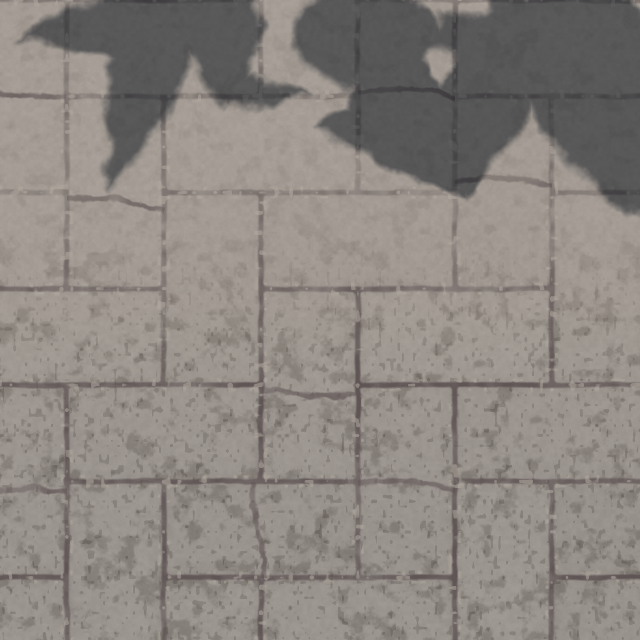
Give the GLSL for this texture, as a Shadertoy shader.

```glsl
// Worn grey herringbone paving with cracked stones and soft leaf shadows along the top.

const vec2 CELLS = vec2(6.6, 6.65);        // half-stone cells across and down
const vec2 PHASE = vec2(0.31, 0.0);        // grid offset in cells
const float JOINT_HALF = 0.026;            // joint half width, in cells
const float JOINT_BLUR = 0.030;
const float CORNER = 0.06;
const float WOBBLE = 0.035;
const float CRACK_HALF = 0.012;
const vec2 SPLIT_STONE = vec2(2.0, 5.0);   // the one lying stone that is broken
const float SHADOW_BLUR = 0.009;
const vec3 STONE_TOP = vec3(0.648, 0.616, 0.585);
const vec3 STONE_BOTTOM = vec3(0.605, 0.580, 0.558);
const vec3 JOINT_COLOR = vec3(0.375, 0.335, 0.335);
const vec3 SAND_COLOR = vec3(0.70, 0.67, 0.63);
const vec3 SHADOW_TINT = vec3(0.535, 0.560, 0.595);

// Leaves as base.xy, tip.xy (y runs down), with their base half widths
const int LEAVES = 10;
const vec4 LEAF[LEAVES] = vec4[LEAVES](
    vec4(0.245, 0.07, 0.172, 0.30), vec4(0.30, 0.02, 0.03, 0.06),
    vec4(0.345, 0.03, 0.36, 0.165), vec4(0.36, 0.14, 0.485, 0.148),
    vec4(0.545, 0.05, 0.75, 0.10),  vec4(0.90, 0.07, 1.0, 0.34),
    vec4(0.76, 0.07, 0.72, 0.31),   vec4(0.635, 0.17, 0.72, 0.31),
    vec4(0.60, 0.20, 0.49, 0.205),  vec4(0.88, 0.14, 0.93, 0.28));
const float LEAF_WIDTH[LEAVES] = float[LEAVES](
    0.058, 0.06, 0.062, 0.022, 0.08, 0.115, 0.09, 0.085, 0.04, 0.06);
const vec4 LIGHT_SPOT = vec4(0.69, 0.09, 0.692, 0.125);
const vec4 LIGHT_STRIP = vec4(0.75, 0.0, 0.64, 0.004);

float hash(vec2 p) {
    vec3 v = fract(vec3(p.xyx) * 0.1031);
    v += dot(v, v.yzx + 33.33);
    return fract((v.x + v.y) * v.z);
}

float noise(vec2 p) {
    vec2 i = floor(p), f = fract(p);
    f = f * f * (3.0 - 2.0 * f);
    return mix(mix(hash(i), hash(i + vec2(1, 0)), f.x),
               mix(hash(i + vec2(0, 1)), hash(i + vec2(1, 1)), f.x), f.y);
}

float fbm(vec2 p) {
    float sum = 0.0, amp = 0.5;
    for (int i = 0; i < 4; i++) {
        sum += amp * noise(p);
        p = p * 2.03 + 17.3;
        amp *= 0.5;
    }
    return sum / 0.9375;
}

vec2 warp(vec2 p) { return vec2(fbm(p), fbm(p + 41.7)) - 0.5; }

// Distance to a leaf that tapers from base to tip
float leafDistance(vec2 p, vec4 leaf, float width) {
    vec2 axis = leaf.zw - leaf.xy, rel = p - leaf.xy;
    float h = clamp(dot(rel, axis) / dot(axis, axis), 0.0, 1.0);
    return length(rel - axis * h) - width * (1.0 - h * h);
}

float shadowAmount(vec2 p) {
    p += 0.035 * warp(p * 22.0);
    float d = 1.0;
    for (int i = 0; i < LEAVES; i++) d = min(d, leafDistance(p, LEAF[i], LEAF_WIDTH[i]));
    d = max(d, -leafDistance(p, LIGHT_SPOT, 0.022));
    d = max(d, -leafDistance(p, LIGHT_STRIP, 0.018));
    return 1.0 - smoothstep(-SHADOW_BLUR, SHADOW_BLUR, d);
}

void mainImage(out vec4 fragColor, in vec2 fragCoord) {
    vec2 uv = fragCoord / iResolution.xy;
    uv.y = 1.0 - uv.y;
    vec2 grid = uv * CELLS + PHASE;
    float blur = max(JOINT_BLUR, CELLS.y / iResolution.y);

    // Herringbone: 0 and 3 are halves of an upright stone, 1 and 2 of a lying one
    vec2 p = grid + WOBBLE * warp(grid * 5.0);
    vec2 stone = floor(p);
    float part = mod(stone.x - stone.y, 4.0);
    bool upright = part < 0.5 || part > 2.5;
    if (part > 2.5) stone.y -= 1.0;
    else if (part > 1.5) stone.x -= 1.0;
    vec2 halfSize = upright ? vec2(0.5, 1.0) : vec2(1.0, 0.5);
    vec2 local = p - stone - halfSize;
    vec2 q = abs(local) - halfSize + CORNER;
    float edge = CORNER - length(max(q, 0.0)) - min(max(q.x, q.y), 0.0);
    float seed = hash(stone + 19.0);

    // Stone face: tone, mottling and small pits
    vec3 color = mix(STONE_TOP, STONE_BOTTOM, smoothstep(0.2, 0.85, uv.y));
    float wear = smoothstep(0.3, 0.6, uv.y);
    float mottle = fbm(grid * 7.0 + seed * 9.0);
    color += 0.018 * (seed - 0.5) + 0.05 * (fbm(grid * 22.0) - 0.5);
    color -= mix(0.03, 0.09, wear) * smoothstep(0.52, 0.75, mottle);
    color -= 0.08 * wear * smoothstep(0.73, 0.88, noise(grid * vec2(26.0, 19.0)));

    // Joints: darker where open, faint where filled with sand
    float open = mix(0.45, 0.95, wear) * mix(0.55, 1.1, noise(grid * 1.7 + 5.0));
    open = clamp(open + 0.35 * (noise(grid * 11.0) - 0.5), 0.12, 1.0);
    float joint = 1.0 - smoothstep(JOINT_HALF - blur * 0.5, JOINT_HALF + blur * 0.5, edge);
    color *= 1.0 - 0.10 * open * exp(-max(edge, 0.0) * 22.0);
    float grains = smoothstep(0.68, 0.85, noise(grid * 19.0 + 3.0)) * (1.0 - smoothstep(0.04, 0.09, edge));
    color = mix(color, JOINT_COLOR, joint * open);
    color = mix(color, SAND_COLOR, grains * 0.55);

    // Cracks cross two of every three rows of upright stones
    bool cracked = upright ? mod(stone.y, 3.0) < 1.5 : stone == SPLIT_STONE;
    vec2 along = upright ? local.yx : local;
    float path = 0.42 * (seed - 0.5) + 0.28 * (hash(stone + 7.0) - 0.5) * along.y
               + 0.5 * (hash(stone + 3.0) - 0.3) * along.y * along.y + 0.09 * (fbm(grid * 6.0) - 0.5);
    if (!upright) path += 0.25 * along.y;
    float crack = 1.0 - smoothstep(CRACK_HALF, CRACK_HALF + blur, abs(along.x - path));
    if (cracked) color = mix(color, JOINT_COLOR, crack * mix(0.35, 0.8, noise(grid * 6.0)));

    color *= mix(vec3(1.0), SHADOW_TINT, shadowAmount(uv));
    fragColor = vec4(clamp(color, 0.0, 1.0), 1.0);
}
```
